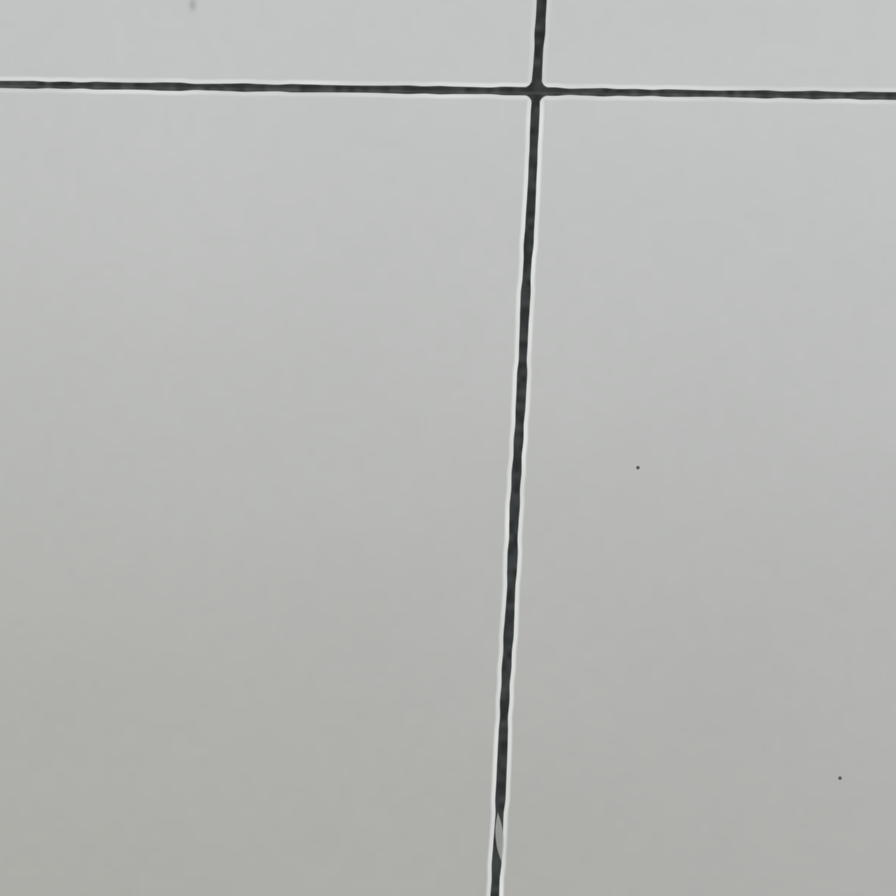
Write a Shadertoy shader that draws this texture.

```glsl
// Large glossy grey tiles, seen close up: one crossing of thin dark joints.
// A slightly skewed grid is repeated by fract; noise roughens the joint edges,
// pale rims flank them, and a soft gradient with faint mottling shades the glaze.
#define TILE_SIZE 1.2
#define CROSSING vec2(0.599, 0.898)
#define SKEW vec2(0.052, -0.013)
#define JOINT_HALF vec2(0.0050, 0.0040)
#define RIM_WIDTH 0.0048
#define EDGE_WEAR 0.0014
#define GROUT_COLOR vec3(0.215, 0.225, 0.225)
#define RIM_COLOR vec3(0.875, 0.885, 0.875)
#define GLAZE_LOW vec3(0.668, 0.671, 0.648)
#define GLAZE_HIGH vec3(0.765, 0.772, 0.770)

float hash(vec2 p) {
    p = fract(p * vec2(0.1031, 0.1137));
    p += dot(p, p.yx + 33.33);
    return fract((p.x + p.y) * p.x * 97.3);
}

float noise(vec2 p) {
    vec2 cell = floor(p), f = fract(p);
    f = f * f * (3.0 - 2.0 * f);
    float low = mix(hash(cell), hash(cell + vec2(1, 0)), f.x);
    float high = mix(hash(cell + vec2(0, 1)), hash(cell + vec2(1, 1)), f.x);
    return mix(low, high, f.y);
}

// Antialiased coverage of a region given its signed distance.
float cover(float dist, float soft) {
    return 1.0 - smoothstep(-soft, soft, dist);
}

// Signed offset from the nearest of a family of evenly spaced lines.
vec2 nearestJoint(vec2 p) {
    return (fract(p / TILE_SIZE + 0.5) - 0.5) * TILE_SIZE;
}

vec3 glaze(vec2 p) {
    vec3 color = mix(GLAZE_LOW, GLAZE_HIGH, smoothstep(-0.15, 1.1, p.y));
    color += p.x * mix(0.020, 0.006, p.y) * vec3(0.8, 0.8, 1.3);
    color += 0.008 * (noise(p * vec2(5.0, 9.0) + 20.0) - 0.5);
    return color + 0.006 * (noise(p * 75.0) - 0.5);
}

void mainImage(out vec4 fragColor, in vec2 fragCoord) {
    vec2 p = fragCoord / iResolution.xy;
    float soft = 1.1 / min(iResolution.x, iResolution.y);

    // Skewed grid with a gentle sideways waver.
    vec2 offset = p - CROSSING - SKEW * (p.yx - CROSSING.yx);
    offset.x += 0.0016 * (noise(vec2(p.y * 9.0, 3.0)) - 0.5);
    vec2 joint = nearestJoint(offset);
    vec2 wear = vec2(noise(vec2(p.y * 55.0, 7.0)), noise(vec2(p.x * 55.0, 13.0))) - 0.5;
    vec2 dist = abs(joint) - JOINT_HALF - EDGE_WEAR * wear;
    dist.x -= 0.0008 * smoothstep(0.85, 1.0, p.y);

    vec3 color = glaze(p);

    // Pale rims: strong beside the upright joint, patchy beside the level one.
    vec2 rimWear = vec2(noise(vec2(p.y * 24.0, sign(joint.x) * 5.0 + 30.0)),
                        noise(vec2(p.x * 20.0, sign(joint.y) * 5.0 + 50.0)));
    vec2 rimStrength = vec2(0.65, 0.30) + vec2(0.4, 0.6) * rimWear;
    rimStrength.x *= mix(1.0, 0.35, smoothstep(0.86, 0.92, p.y));
    vec2 rim = rimStrength * vec2(cover(dist.x - RIM_WIDTH, 1.6 * soft),
                                 cover(dist.y - RIM_WIDTH, 1.6 * soft));
    color = mix(color, RIM_COLOR, clamp(max(rim.x, rim.y), 0.0, 1.0));

    // Dark grout, rounded where the joints meet.
    float corner = length(max(vec2(0.009) - max(dist, 0.0), 0.0));
    float grout = max(cover(min(dist.x, dist.y), soft), cover(0.009 - corner, soft));
    vec3 groutColor = GROUT_COLOR + 0.10 * (noise(p * 130.0) - 0.5);
    groutColor += 0.06 * smoothstep(0.003, 0.0, abs(joint.y + 0.002));
    color = mix(color, groutColor, grout);

    // A pale sliver chipped across the lower part of the upright joint.
    vec2 chip = p - vec2(0.5575, 0.066);
    chip.x += 0.07 * chip.y;
    float chipDist = abs(chip.x) - 0.0045 * (1.0 - pow(abs(chip.y) / 0.027, 2.0));
    color = mix(color, vec3(0.64, 0.65, 0.63), 0.85 * cover(chipDist, soft));

    // Sparse dark specks and a faint smudge near the top edge.
    for (int i = 0; i < 2; i++) {
        vec2 speck = vec2(0.712, 0.478) + float(i) * vec2(0.2255, -0.3465);
        color = mix(color, GROUT_COLOR, 0.8 * cover(length(p - speck) - 0.0018, soft));
    }
    vec2 smudge = (p - vec2(0.215, 0.995)) / vec2(0.004, 0.007);
    color -= 0.10 * exp(-dot(smudge, smudge));

    fragColor = vec4(color, 1.0);
}
```
